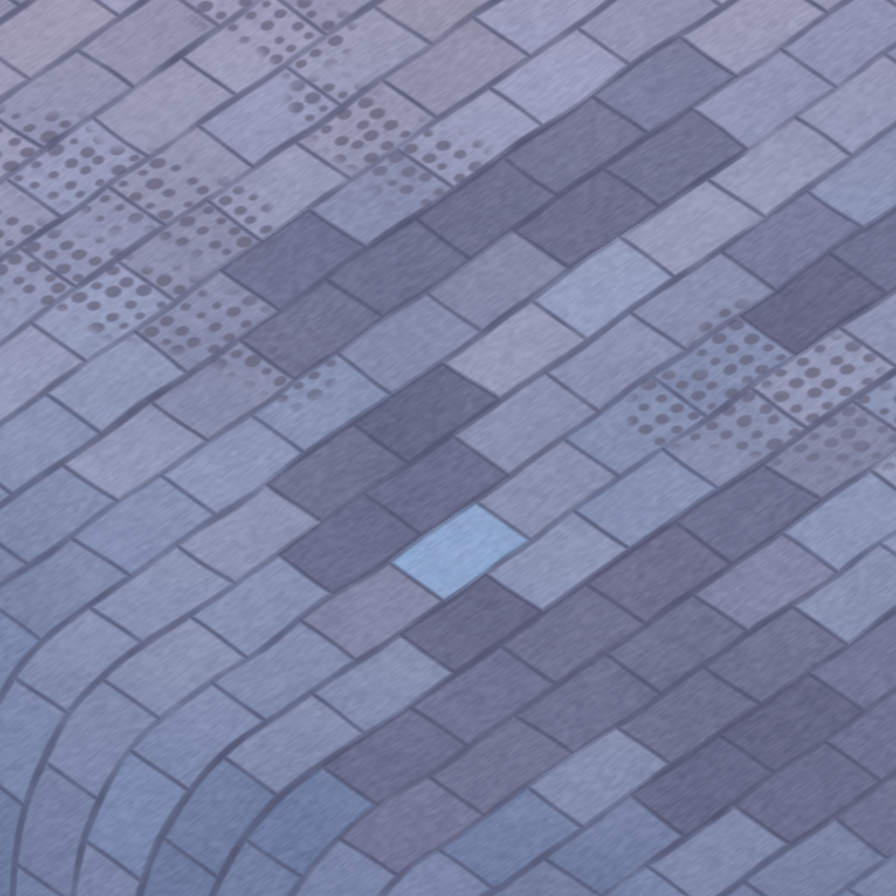
Give the GLSL for this texture, as a Shadertoy shader.

```glsl
// Weathered brick paving in slanted running bond, courses bending at lower left.
// An oblique brick grid gives each stone its tint; capsule-shaped zones choose
// which stones are stained dark or pitted, and noise adds grain and worn joints.

const vec2 ALONG = vec2(0.094, 0.065);     // canvas step along a course
const vec2 ACROSS = vec2(0.060, -0.042);   // canvas step across courses
const float BRICK_LENGTH = 1.05;
const float COURSE_PITCH = 1.08;
const vec2 GRID_SHIFT = vec2(0.13, 0.85);
const float BEND_START = 2.9;
const float BEND = 0.26;
const float JOINT_WIDTH = 0.0023;
const float STAIN_RADIUS = 0.064;
const float PIT_RADIUS = 0.045;
const vec2 PALE_BRICK = vec2(0.505, 0.384);

const vec3 LOW_STONE = vec3(0.46, 0.505, 0.64);
const vec3 MID_STONE = vec3(0.55, 0.58, 0.70);
const vec3 HIGH_STONE = vec3(0.61, 0.60, 0.705);
const vec3 STAIN = vec3(0.415, 0.425, 0.54);
const vec3 PALE_BLUE = vec3(0.56, 0.67, 0.83);
const vec3 JOINT = vec3(0.31, 0.32, 0.43);
const vec3 PIT = vec3(0.39, 0.38, 0.47);

// Zones as segment start and end
const vec4 STAINS[7] = vec4[7](
    vec4(0.36, 0.67, 0.78, 0.86), vec4(0.47, 0.55, 0.39, 0.38),
    vec4(0.54, 0.29, 0.93, 0.25), vec4(0.46, 0.14, 0.62, 0.23),
    vec4(0.72, 0.19, 0.97, 0.13), vec4(0.76, 0.36, 0.88, 0.46),
    vec4(0.91, 0.68, 0.96, 0.71));
const vec4 PITS[6] = vec4[6](
    vec4(0.00, 0.84, 0.27, 0.75), vec4(0.00, 0.72, 0.33, 0.60),
    vec4(0.25, 1.01, 0.35, 0.96), vec4(0.37, 0.88, 0.50, 0.80),
    vec4(0.75, 0.54, 1.02, 0.52), vec4(0.82, 0.62, 0.93, 0.58));

float hash(vec2 p) {
    return fract(sin(dot(p, vec2(127.1, 311.7))) * 43758.5453);
}

float noise(vec2 p) {
    vec2 i = floor(p), f = fract(p);
    f = f * f * (3.0 - 2.0 * f);
    return mix(mix(hash(i), hash(i + vec2(1, 0)), f.x),
               mix(hash(i + vec2(0, 1)), hash(i + vec2(1, 1)), f.x), f.y);
}

float segmentDistance(vec2 p, vec4 s) {
    vec2 d = s.zw - s.xy, q = p - s.xy;
    return length(q - d * clamp(dot(q, d) / dot(d, d), 0.0, 1.0));
}

float bendOffset(float u) {
    float d = max(0.0, BEND_START - u);
    return BEND * d * d;
}

void mainImage(out vec4 fragColor, in vec2 fragCoord) {
    vec2 p = fragCoord / iResolution.y;
    float pixel = 1.0 / iResolution.y;

    // Curved oblique grid
    vec2 wobble = 0.006 * (vec2(noise(p * 14.0), noise(p * 14.0 + 40.0)) - 0.5);
    mat2 frame = mat2(ALONG, ACROSS);
    vec2 g = inverse(frame) * (p + wobble);
    float row = (g.y - bendOffset(g.x)) / COURSE_PITCH + GRID_SHIFT.y;
    float course = floor(row);
    float shift = GRID_SHIFT.x + 0.5 * mod(course, 2.0)
                + 0.12 * (hash(vec2(course, 0.0)) - 0.5);
    float column = g.x / BRICK_LENGTH + shift;
    vec2 id = vec2(floor(column), course);
    vec2 cell = vec2(column, row) - id;

    // Brick centre back on the canvas
    float cu = (id.x + 0.5 - shift) * BRICK_LENGTH;
    float cv = (id.y + 0.5 - GRID_SHIFT.y) * COURSE_PITCH;
    vec2 centre = frame * vec2(cu, cv + bendOffset(cu));

    // Stone tint
    float height = p.y + 0.18 * p.x;
    vec3 color = mix(LOW_STONE, MID_STONE, smoothstep(0.05, 0.55, height));
    color = mix(color, HIGH_STONE, smoothstep(0.5, 1.05, p.y - 0.12 * p.x));
    color += 0.05 * (hash(id + 7.0) - 0.5);
    color += vec3(-0.02, 0.0, 0.02) * (hash(id + 19.0) - 0.4);

    // Stains darken whole bricks
    float stain = 0.0;
    for (int i = 0; i < 7; i++) {
        float d = segmentDistance(centre, STAINS[i]);
        stain = max(stain, 1.0 - smoothstep(STAIN_RADIUS - 0.02, STAIN_RADIUS + 0.02, d));
    }
    vec3 stainTint = STAIN + 0.035 * (hash(id + 3.0) - 0.5);
    color = mix(color, stainTint, stain * mix(0.75, 1.0, hash(id + 31.0)));
    float pale = 1.0 - step(0.03, distance(centre, PALE_BRICK));
    color = mix(color, PALE_BLUE, pale * (0.6 + 0.4 * noise(p * 60.0)));

    // Grain streaks and broad wear
    color += 0.045 * (noise(g * vec2(12.0, 28.0)) - 0.5);
    color += 0.035 * (noise(p * vec2(130.0, 190.0)) - 0.5);
    color += 0.035 * (noise(p * 9.0) - 0.5);

    // Pits: jittered dots inside worn zones
    float zone = 0.0;
    for (int i = 0; i < 6; i++) {
        float d = segmentDistance(p, PITS[i]) + 0.025 * (noise(p * 25.0) - 0.5);
        zone = max(zone, 1.0 - smoothstep(PIT_RADIUS - 0.012, PIT_RADIUS + 0.012, d));
    }
    vec2 dots = cell * vec2(5.0, 4.0), dotId = floor(dots) + id * vec2(5.0, 4.0);
    vec2 jitter = 0.3 * (vec2(hash(dotId), hash(dotId + 11.0)) - 0.5);
    float dotRadius = mix(0.18, 0.36, hash(dotId + 5.0));
    float pit = 1.0 - smoothstep(dotRadius - 0.1, dotRadius + 0.12, length(fract(dots) - 0.5 - jitter));
    color = mix(color, PIT, 0.7 * pit * zone * (1.0 - 0.6 * stain));

    // Joints with uneven width and strength
    vec2 edge = min(cell, 1.0 - cell) * vec2(0.107 * BRICK_LENGTH, 0.069 * COURSE_PITCH);
    float wear = noise(p * 20.0 + 5.0);
    vec2 width = JOINT_WIDTH * vec2(0.45, 0.7 + 0.7 * wear);
    vec2 line = 1.0 - smoothstep(width - pixel, width + pixel + 0.0025, edge);
    float joint = max(line.x * 0.8, line.y * mix(0.35, 0.95, wear));
    color = mix(color, JOINT, joint * (0.65 + 0.35 * noise(p * 45.0)));

    fragColor = vec4(color, 1.0);
}
```
